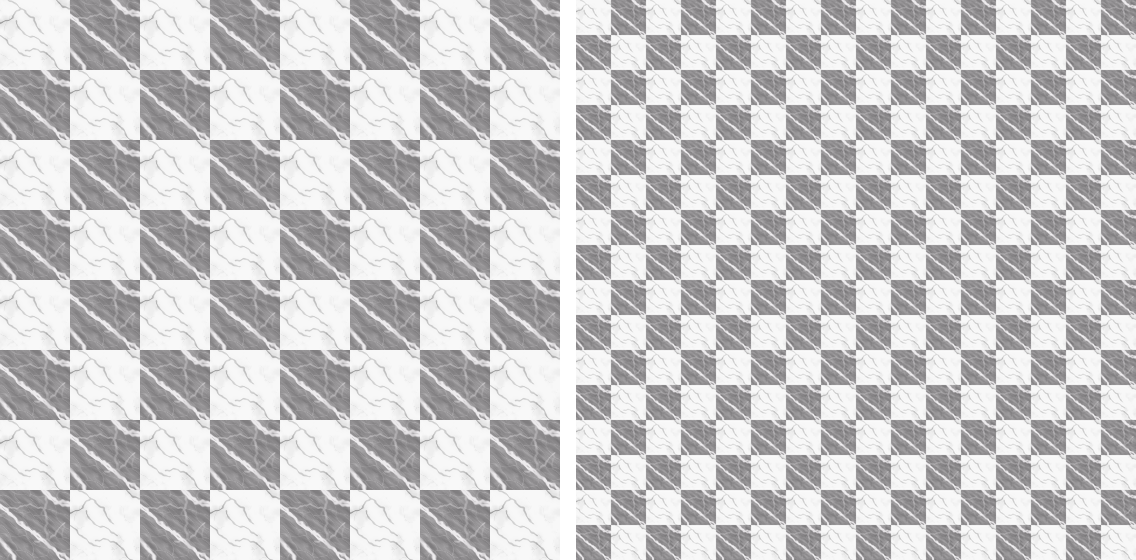
Left: one tile. Right: repeated 2 by 2.
Give the GLSL for this pattern, as a WebGL 1 fragment shader.

```glsl
precision highp float;
// Checkerboard of polished marble: charcoal tiles with bright diagonal veins
// alternate with white tiles carrying soft grey veins. Veins are bent strokes
// warped by layered sines, over stretched noise grain and a cellular web.

uniform vec2 u_resolution;

const float TILES = 8.0;                       // tiles across and down (even)
const vec3 CHARCOAL = vec3(0.470, 0.462, 0.470);
const vec3 DARK_VEIN = vec3(0.93, 0.92, 0.93);
const vec3 WHITE = vec3(0.972, 0.972, 0.972);
const vec3 GREY_VEIN = vec3(0.64, 0.64, 0.64);
const vec2 GRAIN_DIR = vec2(0.79, 0.613);      // grain runs down to the right
const float GRAIN = 0.20;
const float WARP = 0.018;

vec2 hash2(vec2 p) {
  vec3 q = fract(p.xyx * vec3(0.1031, 0.1030, 0.0973));
  q += dot(q, q.yzx + 33.33);
  return fract((q.xx + q.yz) * q.zy);
}

float valueNoise(vec2 p) {
  vec2 i = floor(p), f = fract(p);
  f = f * f * (3.0 - 2.0 * f);
  float low = mix(hash2(i).x, hash2(i + vec2(1.0, 0.0)).x, f.x);
  float high = mix(hash2(i + vec2(0.0, 1.0)).x, hash2(i + 1.0).x, f.x);
  return mix(low, high, f.y);
}

float fbm(vec2 p) {
  float sum = 0.0, amp = 0.533;
  for (int i = 0; i < 4; i++) {
    sum += amp * valueNoise(p);
    p = p * 2.03 + 17.0;
    amp *= 0.5;
  }
  return sum;
}

// Thin cracks along the borders of cellular noise
float cellWeb(vec2 p, float width) {
  vec2 cell = floor(p);
  float near = 8.0, second = 8.0;
  for (int y = -1; y <= 1; y++) {
    for (int x = -1; x <= 1; x++) {
      vec2 c = cell + vec2(float(x), float(y));
      float d = length(c + hash2(c + 40.0) - p);
      second = min(second, max(near, d));
      near = min(near, d);
    }
  }
  return 1.0 - smoothstep(0.0, width, second - near);
}

// Layered sines make straight strokes wander
vec2 wander(vec2 p, float phase) {
  float amp = WARP, freq = 12.0;
  for (int i = 0; i < 4; i++) {
    p += amp * sin(freq * p.yx + vec2(phase, phase * 1.7 + 2.0));
    amp *= 0.6;
    freq *= 1.9;
    phase += 1.3;
  }
  return p;
}

float segment(vec2 p, vec2 a, vec2 b) {
  vec2 ab = b - a;
  return length(p - a - ab * clamp(dot(p - a, ab) / dot(ab, ab), 0.0, 1.0));
}

// Soft stroke through three points
float vein(vec2 p, vec2 a, vec2 b, vec2 c, float width) {
  float soft = 0.7 * TILES / u_resolution.y;
  float d = min(segment(p, a, b), segment(p, b, c));
  return 1.0 - smoothstep(0.2 * width, width + soft, d);
}

vec3 charcoalMarble(vec2 p) {
  vec2 s = vec2(dot(p, GRAIN_DIR), dot(p, vec2(-GRAIN_DIR.y, GRAIN_DIR.x)));
  vec2 w = wander(p, 0.4);
  float grain = fbm(s * vec2(5.0, 17.0) + 9.0);
  float wisp = pow(1.0 - abs(2.0 * fbm(s * vec2(3.0, 13.0) + 31.0) - 1.0), 9.0);
  float patchy = 0.45 + 0.75 * valueNoise(p * 11.0);
  // Braided main vein: two strands on the same route
  float bright = 0.0;
  for (int i = 0; i < 2; i++) {
    vec2 q = wander(p, 0.4 + 2.3 * float(i));
    bright = max(bright, vein(q, vec2(-0.05, 0.19), vec2(0.38, 0.54), vec2(1.0, 1.04), 0.020));
    bright = max(bright, vein(q, vec2(0.58, -0.05), vec2(0.78, 0.16), vec2(1.05, 0.22), 0.027));
  }
  bright = max(bright, vein(w, vec2(-0.05, 0.66), vec2(0.11, 0.83), vec2(0.24, 1.05), 0.036));
  float faint = vein(w, vec2(0.68, 0.08), vec2(0.63, 0.32), vec2(0.70, 0.70), 0.020);
  faint = max(faint, vein(w, vec2(0.50, 0.74), vec2(0.72, 0.68), vec2(0.92, 0.50), 0.014));
  faint = max(faint, vein(w, vec2(0.0, 0.27), vec2(0.3, 0.23), vec2(0.66, 0.25), 0.012));
  float web = cellWeb(s * vec2(3.0, 8.0) + 0.15 * sin(p.yx * 21.0), 0.12) * patchy;
  float mist = vein(w, vec2(0.0, 0.25), vec2(0.38, 0.56), vec2(1.0, 1.06), 0.11);
  vec3 stone = CHARCOAL + GRAIN * (grain - 0.15) + 0.05 * wisp + 0.07 * web;
  float strength = max(bright * min(patchy + 0.2, 1.0), 0.42 * faint * patchy);
  return mix(stone, DARK_VEIN, clamp(strength + 0.12 * mist * grain, 0.0, 1.0));
}

vec3 whiteMarble(vec2 p) {
  vec2 w = wander(p, 3.1);
  float lines = 0.0, halo = 0.0;
  // First pass draws the lines, second the broad grey halo around them
  for (int i = 0; i < 2; i++) {
    float width = 0.010 + 0.07 * float(i);
    float v = vein(w, vec2(0.05, -0.03), vec2(0.34, 0.13), vec2(0.63, 0.49), width);
    v = max(v, vein(w, vec2(0.28, 0.09), vec2(0.16, 0.27), vec2(-0.02, 0.36), width));
    v = max(v, vein(w, vec2(0.23, 0.30), vec2(0.42, 0.52), vec2(0.66, 0.65), width));
    v = max(v, vein(w, vec2(-0.02, 0.50), vec2(0.17, 0.68), vec2(0.42, 0.80), width));
    v = max(v, vein(w, vec2(0.36, 0.70), vec2(0.66, 0.76), vec2(0.95, 1.03), width));
    v = max(v, vein(w, vec2(0.76, -0.04), vec2(0.9, 0.08), vec2(1.04, 0.17), width));
    if (i == 0) lines = v; else halo = v;
  }
  float cloud = fbm(p * 6.0 + 5.0);
  float web = cellWeb(w * 4.0 + 3.0, 0.06) * smoothstep(0.4, 0.7, cloud);
  float strength = lines * (0.25 + 0.65 * cloud) + 0.24 * halo * cloud * cloud;
  strength += 0.14 * web + 0.12 * smoothstep(0.45, 0.8, cloud);
  return mix(WHITE, GREY_VEIN, clamp(strength, 0.0, 1.0));
}

void main() {
  vec2 grid = gl_FragCoord.xy / u_resolution * TILES;
  vec2 p = fract(grid);
  p.y = 1.0 - p.y;                             // tile space, y pointing down
  // Signed distance to tile edges, alternating sign from tile to tile
  vec2 side = 0.5 - abs(mod(grid + 0.5, 2.0) - 1.0);
  side = clamp(side * u_resolution / TILES * 2.0, -1.0, 1.0);
  float dark = 0.5 + 0.5 * side.x * side.y;
  gl_FragColor = vec4(mix(whiteMarble(p), charcoalMarble(p), dark), 1.0);
}
```
